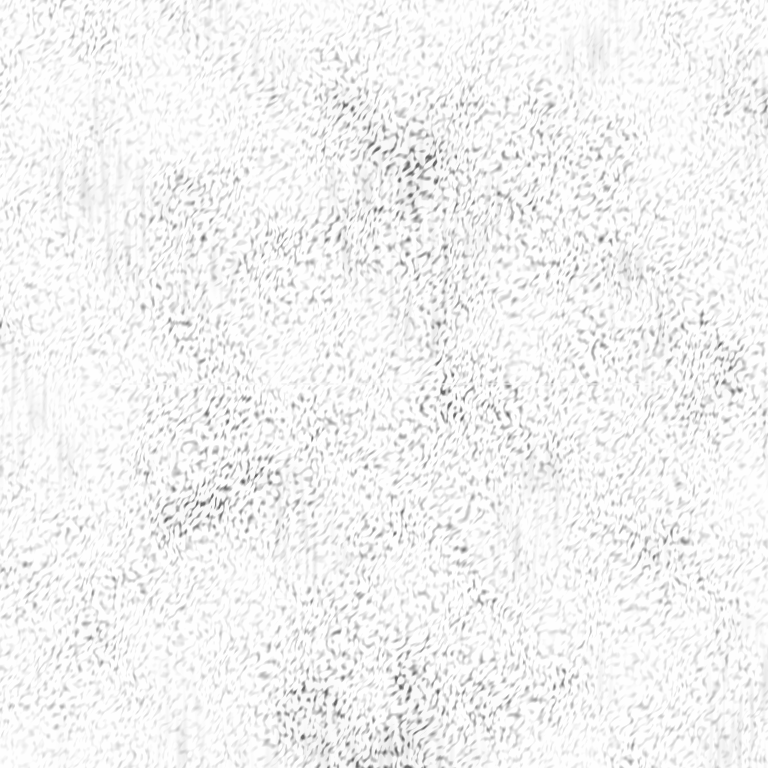
Write a Shadertoy shader that draws this texture map.

```glsl
const vec3 PAPER = vec3(0.997);
const vec3 INK = vec3(0.0);
const vec2 GRAIN_SCALE = vec2(165.0, 102.0);  // grains across and up the canvas
const float GRAIN_SLANT = 0.28;               // lean to the right, going up
const float GRAIN_DEPTH = 0.072;
const float GRAIN_BIAS = 0.2;
const float GRAIN_CURVE = 1.2;
const float NOISE_SPREAD = 0.213;             // standard deviation of gradientNoise
const float PATCH_SCALE = 4.0;
const float PATCH_CONTRAST = 0.4;
const vec2 WORN_CENTRE = vec2(0.54, 0.42);
const float WORN_CONTRAST = 0.55;
const vec2 STREAK_SCALE = vec2(130.0, 11.0);
const float STREAK_DEPTH = 0.16;
const float HAZE_DEPTH = 0.02;
const float SEAM_HEIGHT = 0.5;
const float SEAM_WIDTH = 0.002;
const float SEAM_DEPTH = 0.07;

// Integer hash of a lattice point, two values from 0 to 1
vec2 hash2(vec2 cell) {
    uvec2 v = uvec2(ivec2(cell)) * 1664525u + 1013904223u;
    v.x += v.y * 1664525u;
    v.y += v.x * 1664525u;
    v ^= v >> 16u;
    v.x += v.y * 1664525u;
    v.y += v.x * 1664525u;
    v ^= v >> 16u;
    return vec2(v & 65535u) / 65535.0;
}

float cornerSlope(vec2 cell, vec2 offset) {
    vec2 direction = normalize(hash2(cell) * 2.0 - 1.0 + 0.0001);
    return dot(direction, offset);
}

float gradientNoise(vec2 p) {
    vec2 cell = floor(p);
    vec2 f = p - cell;
    vec2 w = f * f * f * (f * (f * 6.0 - 15.0) + 10.0);
    vec2 e = vec2(1.0, 0.0);
    float low = mix(cornerSlope(cell, f), cornerSlope(cell + e.xy, f - e.xy), w.x);
    float high = mix(cornerSlope(cell + e.yx, f - e.yx), cornerSlope(cell + e.xx, f - e.xx), w.x);
    return mix(low, high, w.y);
}

// Broad blotches, scaled to unit deviation
float patches(vec2 uv) {
    float sum = 0.0, power = 0.0, weight = 1.0;
    vec2 p = uv * PATCH_SCALE + 17.3;
    for (int i = 0; i < 3; i++) {
        sum += weight * gradientNoise(p);
        power += weight * weight;
        weight *= 0.75;
        p = mat2(0.8, 0.6, -0.6, 0.8) * p * 2.2 + 5.7;
    }
    return sum / (NOISE_SPREAD * sqrt(power));
}

// Slanted, wavy grains, scaled to unit deviation
float grains(vec2 uv) {
    float bend = 0.018 * gradientNoise(uv * 13.0 + 3.1) + 0.005 * gradientNoise(uv * 47.0 + 8.6);
    vec2 p = vec2(uv.x - GRAIN_SLANT * uv.y + bend, uv.y) * GRAIN_SCALE;
    float coarse = gradientNoise(p + 31.4);
    float fine = gradientNoise(mat2(0.96, 0.28, -0.28, 0.96) * p * 1.2 + 71.9);
    return (coarse + 0.8 * fine) / (NOISE_SPREAD * sqrt(1.64));
}

void mainImage(out vec4 fragColor, in vec2 fragCoord) {
    vec2 uv = fragCoord / iResolution.y;

    // Grain strength: blotches, with more wear around the middle
    float blotch = patches(uv);
    float wear = 0.5 - smoothstep(0.15, 0.6, length(uv - WORN_CENTRE));
    float strength = exp(PATCH_CONTRAST * blotch + WORN_CONTRAST * wear);
    float shade = strength * GRAIN_DEPTH * pow(max(grains(uv) + GRAIN_BIAS, 0.0), GRAIN_CURVE);

    // Upright streaks in a few places, and a faint haze in the darkest blotches
    float streakArea = smoothstep(0.02, 0.3, gradientNoise(uv * vec2(7.0, 4.0) + 42.7));
    shade += STREAK_DEPTH * streakArea * max(gradientNoise(uv * STREAK_SCALE + 9.2), 0.0);
    shade += HAZE_DEPTH * smoothstep(1.0, 2.5, blotch);

    // Dotted level seam
    float seam = 1.0 - smoothstep(0.0, SEAM_WIDTH, abs(uv.y - SEAM_HEIGHT));
    seam *= smoothstep(0.1, 0.15, uv.x) * (1.0 - smoothstep(0.85, 0.9, uv.x));
    float dots = smoothstep(-0.1, 0.3, gradientNoise(vec2(uv.x * 190.0, 6.4)));
    shade = mix(shade, SEAM_DEPTH * dots, 0.7 * seam);

    fragColor = vec4(mix(PAPER, INK, clamp(shade, 0.0, 0.6)), 1.0);
}
```
